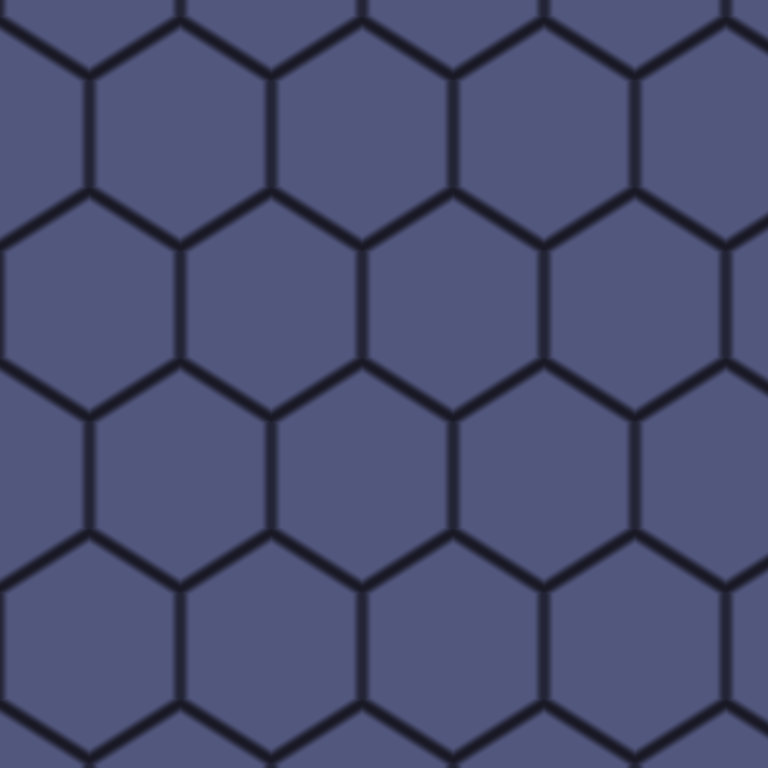
A WebGL 1 fragment shader for this pattern:

```glsl
precision highp float;

uniform vec2 u_resolution;

#define CELL_WIDTH 0.2368
#define ROW_PITCH 0.2223
#define CELL_CENTER vec2(0.3532, 0.6033)
#define LINE_CORE 0.0015
#define LINE_FADE 0.0145
#define UPRIGHT_INK 0.83
#define FILL_COLOR vec3(0.322, 0.341, 0.494)
#define LINE_COLOR vec3(0.100, 0.100, 0.150)

// Offset from the nearest center of a rectangular lattice
vec2 latticeOffset(vec2 p, vec2 period) {
  return (fract(p / period + 0.5) - 0.5) * period;
}

// Inward distances to the upright (x) and slanted (y) sides of a hexagon
vec2 sideDistances(vec2 p) {
  p = abs(p);
  vec2 slantNormal = normalize(vec2(ROW_PITCH / 3.0, CELL_WIDTH * 0.5));
  vec2 apex = vec2(0.0, ROW_PITCH * 2.0 / 3.0);
  return vec2(CELL_WIDTH * 0.5 - p.x, dot(slantNormal, apex - p));
}

// Two interleaved lattices form the staggered rows; keep the enclosing cell
vec2 honeycomb(vec2 p) {
  vec2 period = vec2(CELL_WIDTH, 2.0 * ROW_PITCH);
  vec2 even = sideDistances(latticeOffset(p, period));
  vec2 odd = sideDistances(latticeOffset(p - 0.5 * period, period));
  return min(even.x, even.y) > min(odd.x, odd.y) ? even : odd;
}

void main() {
  vec2 uv = gl_FragCoord.xy / u_resolution;
  vec2 sides = honeycomb(uv - CELL_CENTER);

  // Soft lines, with the upright ones slightly paler
  float fade = max(LINE_FADE, LINE_CORE + 1.0 / u_resolution.y);
  vec2 ink = 1.0 - smoothstep(LINE_CORE, fade, sides);
  float coverage = max(ink.x * UPRIGHT_INK, ink.y);

  gl_FragColor = vec4(mix(FILL_COLOR, LINE_COLOR, coverage), 1.0);
}
```
